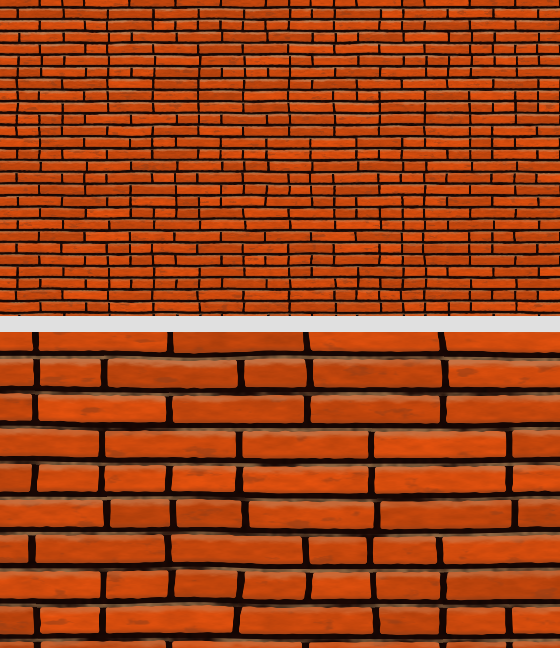
Top, the full canvas; bottom, a detail of the centre.
Give the GLSL for this texture, as a Shadertoy shader.

```glsl
const vec2 GRID = vec2(24.73, 26.93);    // half-bricks across, courses down
const vec2 GRID_OFFSET = vec2(0.77, 0.28);
const float HALF_BRICK = 1.936;          // half-brick length in course heights
const vec2 JOINT = vec2(0.095, 0.115);   // half joint widths in course heights
const float CORNER = 0.07;
const float SPLIT_CHANCE = 0.2;          // stretchers replaced by two headers
const float WOBBLE = 0.09;
const float LEDGE = 0.10;                // lit mortar above each brick

const vec3 CLAY = vec3(0.80, 0.285, 0.05);
const vec3 PALE_CLAY = vec3(0.77, 0.48, 0.31);
const vec3 RUST = vec3(0.57, 0.24, 0.09);
const vec3 SHADOW = vec3(0.085, 0.025, 0.015);
const vec3 MORTAR = vec3(0.48, 0.35, 0.23);

float hash(vec2 p) {
    vec3 q = fract(p.xyx * vec3(0.1031, 0.1030, 0.0973));
    q += dot(q, q.yzx + 33.33);
    return fract((q.x + q.y) * q.z);
}

float noise(vec2 p) {
    vec2 i = floor(p), f = fract(p);
    f = f * f * (3.0 - 2.0 * f);
    return mix(mix(hash(i), hash(i + vec2(1, 0)), f.x),
               mix(hash(i + vec2(0, 1)), hash(i + vec2(1, 1)), f.x), f.y);
}

float fbm(vec2 p) {
    float sum = 0.0, gain = 0.5;
    for (int i = 0; i < 4; i++) {
        sum += gain * noise(p);
        p = p * 2.03 + 17.0;
        gain *= 0.5;
    }
    return sum;
}

float roundBox(vec2 p, vec2 halfSize, float radius) {
    vec2 d = abs(p) - halfSize + radius;
    return length(max(d, 0.0)) + min(max(d.x, d.y), 0.0) - radius;
}

// Position inside the brick (xy), its length (z) and its random seed (w)
vec4 layBrick(vec2 g) {
    float row = floor(g.y);
    g.x += (hash(vec2(row, 7.0)) - 0.5) * 0.12;
    float cell = floor(g.x) + mod(row + 1.0, 2.0) + 2.0;

    // A lone header shifts the bond once in every course
    float lone = 3.0 + floor(hash(vec2(row, 31.0)) * 9.0);
    cell += step(2.0 * lone + 0.5, cell);
    float brick = floor(cell / 2.0);
    float side = mod(cell, 2.0);

    bool header = brick == lone || hash(vec2(brick, row + 50.0)) < SPLIT_CHANCE;
    float span = header ? 1.0 : 2.0;
    float x = fract(g.x) + (header ? 0.0 : side);
    float seed = hash(vec2(brick * 2.0 + (header ? side : 0.0), row + 90.0));
    return vec4(x * HALF_BRICK, fract(g.y), span * HALF_BRICK, seed);
}

void mainImage(out vec4 fragColor, in vec2 fragCoord) {
    vec2 uv = fragCoord / iResolution.xy;
    vec2 g = uv * GRID - GRID_OFFSET;
    vec2 wall = g * vec2(HALF_BRICK, 1.0);
    float pixel = GRID.y / iResolution.y;

    // Uneven laying
    g += WOBBLE * (vec2(noise(wall * 0.55), noise(wall * 0.4 + 40.0)) - 0.5);
    vec4 b = layBrick(g);
    vec2 center = vec2(b.z, 1.0) * 0.5;
    vec2 halfSize = center - JOINT - vec2(0.0, 0.02 * (b.w - 0.5));
    float rough = (noise(wall * 5.0) - 0.5) * 0.035;
    float d = roundBox(b.xy - center, halfSize, CORNER) + rough;

    // Shadowed joints with a lit ledge of mortar
    float top = center.y + halfSize.y;
    float patchy = smoothstep(0.2, 0.6, fbm(wall * vec2(0.8, 1.5) + 9.0));
    float ledge = smoothstep(top - pixel, top, b.y)
                * (1.0 - smoothstep(top + LEDGE - pixel, top + LEDGE, b.y));
    vec3 color = mix(SHADOW, MORTAR, ledge * patchy);
    color *= 0.8 + 0.4 * noise(wall * 7.0);

    // Clay tone, streaks and scuffs
    float grain = fbm(wall * vec2(2.2, 7.0) + b.w * 60.0);
    vec3 clay = CLAY * (0.91 + 0.16 * b.w) * (0.9 + 0.2 * grain);
    float scuff = smoothstep(0.6, 0.75, fbm(wall * vec2(1.3, 3.5) + 70.0));
    clay = mix(clay, RUST, 0.55 * scuff);

    // Pale upper edge, stronger high on the wall, and a darker lower edge
    float fade = mix(0.45, 1.0, smoothstep(0.1, 0.95, uv.y));
    float lit = smoothstep(top - 0.24, top - 0.06, b.y + 0.16 * (grain - 0.5));
    clay = mix(clay, PALE_CLAY, lit * fade * (0.55 + 0.45 * patchy));
    float low = 1.0 - smoothstep(JOINT.y, JOINT.y + 0.15, b.y);
    clay = mix(clay, RUST, 0.6 * low);

    color = mix(color, clay, smoothstep(0.5 * pixel, -0.5 * pixel, d));
    fragColor = vec4(color, 1.0);
}
```
